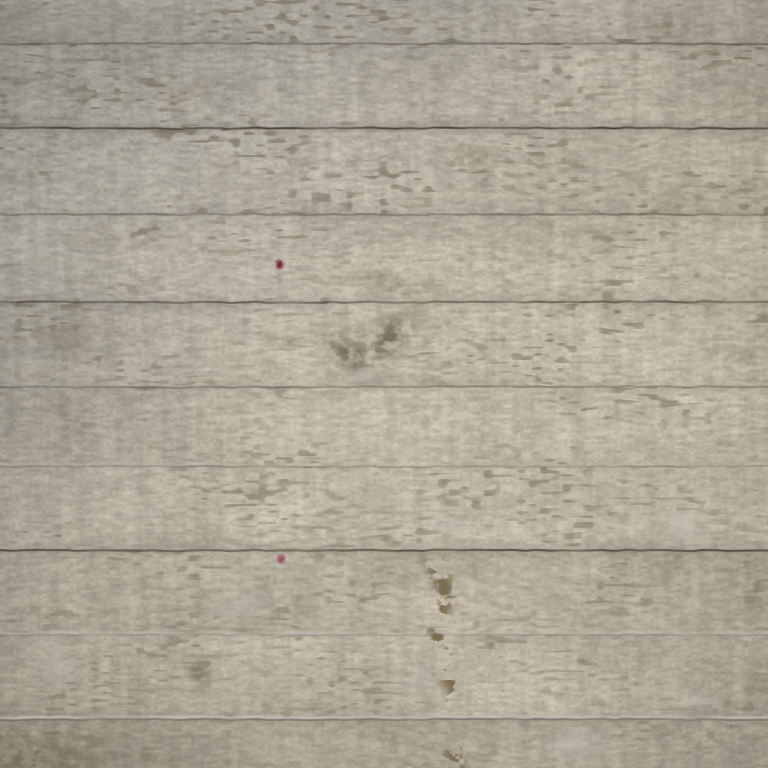
Write a WebGL 2 fragment shader that draws this texture.

```glsl
#version 300 es
precision highp float;
// Weathered, board-marked wall: nine horizontal seams, slightly uneven in pitch.
// Stretched value noise gives grain and saw marks; hashed cells scatter the
// stains and chalky patches, and a few blots add a knot, a drip and paint dots.
uniform vec2 u_resolution;
out vec4 outColor;

const float PITCH = 0.11;         // height of one board
const float FIRST_SEAM = 0.056;   // distance of the first seam from the top
const vec3 COOL = vec3(0.662, 0.650, 0.612);
const vec3 WARM = vec3(0.708, 0.676, 0.612);
const vec3 CHALK = vec3(0.77, 0.755, 0.725);
const vec3 STAIN = vec3(0.43, 0.385, 0.31);
const vec3 CRACK = vec3(0.27, 0.245, 0.21);
const vec3 PAINT = vec3(0.60, 0.25, 0.35);
// Depth of the gap and amount of chalk along each seam, top to bottom
const float GAP[9] = float[9](0.5, 0.95, 0.45, 0.7, 0.42, 0.28, 0.85, 0.2, 0.45);
const float LIP[9] = float[9](0.0, 0.1, 0.0, 0.1, 0.15, 0.4, 0.2, 0.6, 0.8);

float hash(vec2 p) {
  vec3 q = fract(vec3(p.xyx) * 0.1031);
  q += dot(q, q.yzx + 33.33);
  return fract((q.x + q.y) * q.z);
}

float noise(vec2 p) {
  vec2 i = floor(p), f = fract(p);
  f = f * f * (3.0 - 2.0 * f);
  return mix(mix(hash(i), hash(i + vec2(1, 0)), f.x),
             mix(hash(i + vec2(0, 1)), hash(i + vec2(1, 1)), f.x), f.y);
}

float fbm(vec2 p) {
  float sum = 0.0, weight = 0.5;
  for (int i = 0; i < 4; i++) {
    sum += weight * noise(p);
    p = p * 2.03 + 17.3;
    weight *= 0.5;
  }
  return sum / 0.9375;
}

// Soft elliptical blot, leaning sideways by "lean"
float blot(vec2 p, vec2 center, vec2 radius, float lean) {
  vec2 d = p - center;
  d.x += lean * d.y;
  d /= radius;
  return exp(-dot(d, d));
}

// Band along a line at distance d, with a smooth edge
float line(float d, float halfWidth, float soft) {
  return 1.0 - smoothstep(halfWidth - soft, halfWidth + soft, abs(d));
}

// Scattered marks of one board: x is dark stain, y is chalk
vec2 scatterMarks(vec2 p, float board, float top) {
  vec2 marks = vec2(0.0);
  float cell = floor(p.x * 4.0);
  for (float i = -1.0; i <= 1.0; i++) {
    vec2 id = vec2(cell + i + 20.0, board + 31.0);
    vec2 center = vec2((cell + i + hash(id)) / 4.0,
                       top + PITCH * mix(0.2, 0.9, hash(id + 7.1)));
    vec2 radius = vec2(0.018 + 0.03 * hash(id + 3.7), 0.010 + 0.018 * hash(id + 9.3));
    float m = blot(p, center, radius, hash(id + 5.9) - 0.5) * hash(id + 2.3);
    bool chalky = board > 3.5 && hash(id + 11.7) > 0.45;
    marks += chalky ? vec2(0.15 * m, m) : vec2(m, 0.0);
  }
  return marks;
}

void main() {
  vec2 p = gl_FragCoord.xy / u_resolution;
  p.y = 1.0 - p.y;                // measured downward from the top
  float pixel = 1.0 / u_resolution.y;

  // Boards and seams
  float bulge = smoothstep(0.15, 0.45, p.y) * (1.0 - smoothstep(0.5, 0.62, p.y));
  float wobble = 0.003 * (noise(vec2(p.x * 5.0, floor(p.y * 9.0))) - 0.5) * 0.4
               + 0.0016 * (noise(vec2(p.x * 60.0, 4.0)) - 0.5);
  float row = (p.y - 0.007 * bulge + wobble - FIRST_SEAM) / PITCH;
  float board = floor(row);
  float seamId = floor(row + 0.5);
  float d = (row - seamId) * PITCH;
  int seam = int(clamp(seamId, 0.0, 8.0));
  vec2 g = p + vec2(hash(vec2(board + 5.0, 2.0)) * 9.0, 0.0);  // own grain per board

  // Broad tone: cool on the upper left, warm at the middle and right
  float warmth = smoothstep(0.05, 0.85, p.x * 0.55 + p.y * 0.75);
  vec3 color = mix(COOL, WARM, warmth);
  color *= 1.0 + 0.05 * (hash(vec2(board + 8.0, 6.0)) - 0.5);
  color *= 1.0 + 0.16 * (fbm(g * vec2(4.0, 11.0)) - 0.5);
  vec2 c = p - vec2(0.55, 0.48);
  color *= 1.055 - 0.36 * dot(c, c);

  // Wavy fibres, fine grit and upright saw marks
  vec2 w = g + vec2(0.0, 0.006 * noise(g * vec2(18.0, 30.0)));
  float fibre = noise(w * vec2(75.0, 240.0)) - 0.5;
  float grit = noise(g * vec2(230.0, 310.0)) - 0.5;
  float saw = fbm(g * vec2(85.0, 9.0)) - 0.5;
  color *= 1.0 + 0.12 * fibre + 0.09 * grit + 0.13 * saw;

  // Short dark flecks, denser in worn patches and toward the top
  float worn = smoothstep(0.40, 0.72, fbm(g * vec2(9.0, 17.0) + 3.0));
  float fleck = smoothstep(0.60, 0.88, noise(w * vec2(68.0, 215.0) + 40.0));
  color = mix(color, STAIN, fleck * (0.12 + 0.5 * worn) * mix(0.95, 0.55, p.y));

  // Stains, chalk, the forked knot and the dirty lower left corner
  float speckle = smoothstep(0.28, 0.72, fbm(p * vec2(85.0, 100.0)));
  vec2 marks = scatterMarks(p, board, FIRST_SEAM + board * PITCH);
  float knot = blot(p, vec2(0.455, 0.462), vec2(0.024, 0.030), -0.7)
             + blot(p, vec2(0.508, 0.440), vec2(0.026, 0.032), 0.5);
  float corner = blot(p, vec2(0.02, 0.99), vec2(0.13, 0.045), 0.0);
  knot *= step(3.0, board) * step(board, 3.0);
  float dirt = 0.55 * marks.x + 0.95 * knot + 0.8 * corner;
  color = mix(color, STAIN, clamp(dirt * (0.15 + 0.75 * speckle), 0.0, 0.8));
  float chalk = 0.75 * marks.y + 0.8 * blot(p, vec2(0.475, 0.489), vec2(0.016, 0.010), 0.0);
  color = mix(color, CHALK, clamp(chalk * (0.35 + 0.65 * speckle), 0.0, 0.8));

  // Broken brown drip down the lower boards
  float dripX = 0.587 + 0.055 * (noise(vec2(p.y * 22.0, 8.0)) - 0.5);
  float drip = line(p.x - dripX, 0.013, 0.012) * smoothstep(0.71, 0.74, p.y);
  drip *= smoothstep(0.50, 0.62, fbm(p * vec2(48.0, 58.0) + 6.0));
  color = mix(color, STAIN * vec3(0.98, 0.94, 0.82), 0.8 * drip);

  // Seams: soft shade, chalky lip, then the gap itself
  float ragged = noise(vec2(p.x * 24.0, seamId * 7.0 + 50.0));
  color *= 1.0 - 0.16 * GAP[seam] * exp(-abs(d) / 0.006);
  color = mix(color, CHALK, LIP[seam] * (0.4 + 0.6 * ragged) * line(d + 0.0015, 0.0025, 0.002));
  float gap = line(d - 0.001, 0.0013, max(0.0011, 0.7 * pixel));
  color = mix(color, CRACK, GAP[seam] * (0.5 + 0.5 * ragged) * gap);

  // Two small paint dots, the upper one darker at its core
  for (float i = 0.0; i < 2.0; i++) {
    vec2 offset = p - vec2(0.364 + 0.002 * i, 0.344 + 0.384 * i);
    float r = length(offset) + 0.003 * (noise(p * 320.0) - 0.5);
    color = mix(color, PAINT, (0.85 - 0.25 * i) * (1.0 - smoothstep(0.004, 0.0075, r)));
    color = mix(color, CRACK * 0.8, (0.8 - 0.5 * i) * (1.0 - smoothstep(0.001, 0.0035, r)));
  }
  outColor = vec4(color, 1.0);
}
```
